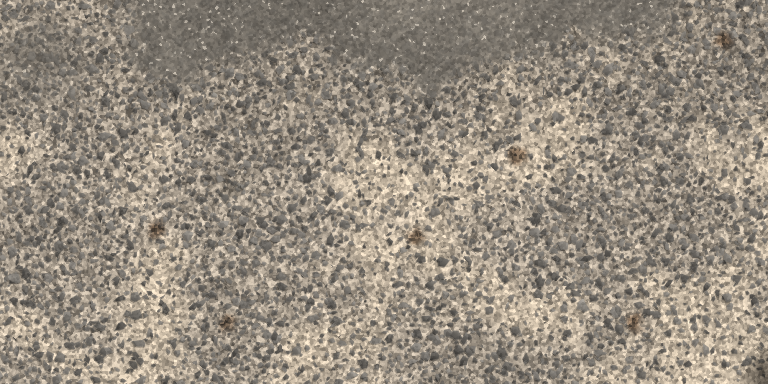
Write a WebGL 2 fragment shader that draws this texture.

```glsl
#version 300 es
precision highp float;
// Weathered concrete: sandy grit, angular dark chips and a smooth worn patch along the top.
uniform vec2 u_resolution;
out vec4 fragColor;

const vec3 SAND_TINT = vec3(1.0, 0.932, 0.842);
const vec3 STONE_TINT = vec3(0.98, 0.95, 0.905);
const vec3 RUST_TINT = vec3(0.46, 0.36, 0.27);
const vec2 LIGHT_DIR = vec2(0.55, 0.83);

float hash(vec2 p) {
  vec3 q = fract(p.xyx * 0.1031);
  q += dot(q, q.yzx + 33.33);
  return fract((q.x + q.y) * q.z);
}

vec2 hash2(vec2 p) {
  return vec2(hash(p + 17.3), hash(p + 61.7));
}

float valueNoise(vec2 p) {
  vec2 i = floor(p), f = fract(p);
  f = f * f * (3.0 - 2.0 * f);
  float low = mix(hash(i), hash(i + vec2(1, 0)), f.x);
  float high = mix(hash(i + vec2(0, 1)), hash(i + vec2(1, 1)), f.x);
  return mix(low, high, f.y);
}

float fbm(vec2 p) {
  float sum = 0.0, amp = 0.5;
  for (int i = 0; i < 4; i++) {
    sum += amp * valueNoise(p);
    p = mat2(1.6, 1.2, -1.2, 1.6) * p + 7.1;
    amp *= 0.5;
  }
  return sum / 0.9375;
}

// Softly blended cells, each with its own brightness.
float grains(vec2 p) {
  vec2 cell = floor(p);
  float sum = 0.0, total = 0.0;
  for (int y = -1; y <= 1; y++)
    for (int x = -1; x <= 1; x++) {
      vec2 id = cell + vec2(x, y);
      vec2 q = p - id - hash2(id);
      float weight = exp(-13.0 * dot(q, q));
      sum += weight * hash(id + 5.9);
      total += weight;
    }
  return sum / total;
}

// Signed distance to an irregular convex chip with five sides.
float chipDistance(vec2 q, vec2 id, float radius) {
  float d = -1.0;
  float turn = 6.283 * hash(id + 3.1);
  float squeeze = 1.0 + 0.9 * hash(id + 8.2);
  q = mat2(cos(turn), sin(turn), -sin(turn), cos(turn)) * q;
  q.y *= squeeze;
  for (int i = 0; i < 5; i++) {
    float k = float(i);
    float angle = 1.2566 * (k + 0.7 * hash(id + k * 2.7));
    float reach = radius * (0.7 + 0.5 * hash(id - k * 4.3));
    d = max(d, dot(q, vec2(cos(angle), sin(angle))) - reach);
  }
  return d / sqrt(squeeze);
}

// Scattered chips: x = coverage, y = brightness, z = cast shadow.
vec3 chips(vec2 p, float scale, float density) {
  p *= scale;
  float soft = 0.75 * scale / u_resolution.y;
  vec2 cell = floor(p);
  vec3 result = vec3(0.0, 0.4, 0.0);
  for (int y = -1; y <= 1; y++)
    for (int x = -1; x <= 1; x++) {
      vec2 id = cell + vec2(x, y);
      if (hash(id + scale) > density) continue;
      vec2 q = p - id - hash2(id);
      float radius = mix(0.2, 0.44, hash(id + 11.4));
      float cover = smoothstep(soft, -soft, chipDistance(q, id, radius));
      float shadow = smoothstep(soft, -soft, chipDistance(q + 0.1 * LIGHT_DIR, id, radius));
      float tone = mix(0.32, 0.53, hash(id + 29.6)) + 0.2 * dot(q, LIGHT_DIR);
      result.y = mix(result.y, tone, cover);
      result.x = max(result.x, cover);
      result.z = max(result.z, shadow);
    }
  return result;
}

// Worn smooth area with a wavy lower edge and one sandy island.
float wornMask(vec2 p) {
  vec2 w = p + 0.16 * (vec2(fbm(p * 9.0), fbm(p * 9.0 + 40.0)) - 0.5);
  w += 0.05 * (valueNoise(p * 55.0) - 0.5);
  float edge = 0.815 - 0.04 * cos(9.0 * (w.x - 1.1)) + 0.65 * max(w.x - 1.47, 0.0);
  float band = smoothstep(-0.025, 0.055, w.y - edge) * smoothstep(0.32, 0.43, w.x);
  float island = smoothstep(0.03, 0.065, length(w - vec2(1.46, 0.89)));
  float side = 0.6 * smoothstep(0.19, 0.04, length(w - vec2(0.1, 0.83)));
  return max(band * island, side);
}

void main() {
  vec2 p = gl_FragCoord.xy / u_resolution.y;
  float worn = wornMask(p);
  float mottle = fbm(p * 5.0 + 3.0);
  float sandy = smoothstep(0.48, 0.72, mottle + 0.09 * (p.x - 1.0) - 0.12 * (p.y - 0.4));

  // Sandy grit
  float coarse = grains(p * 82.0) - 0.5;
  float fine = grains(p * 150.0 + 9.0) - 0.5;
  float tone = 0.665 + 0.27 * coarse + 0.32 * fine + 0.07 * sandy + 0.16 * (mottle - 0.5);
  tone -= 0.06 * smoothstep(0.5, 0.8, p.y);
  vec3 color = tone * mix(SAND_TINT, vec3(1.0, 0.915, 0.79), 0.45 * sandy);

  // Small and large chips
  float exposed = 1.0 - 0.5 * sandy;
  for (int layer = 0; layer < 2; layer++) {
    float scale = layer == 0 ? 58.0 : 33.0;
    vec3 chip = chips(p, scale, 0.66 * exposed);
    color *= 1.0 - 0.3 * chip.z * (1.0 - chip.x);
    color = mix(color, (chip.y + 0.1 * fine) * STONE_TINT, 0.92 * chip.x);
  }

  // Worn film with faint slanted scuffs and pale specks
  float scuffs = valueNoise(vec2(p.x + 0.6 * p.y, p.y - 0.8 * p.x) * vec2(9.0, 65.0)) - 0.5;
  float film = 0.45 + 0.05 * scuffs + 0.1 * fine + 0.06 * coarse + 0.12 * (mottle - 0.5);
  film += 0.25 * smoothstep(0.3, 0.45, fine) * smoothstep(0.05, 0.3, coarse);
  color = mix(color, film * vec3(1.0, 0.955, 0.885), 0.86 * worn);

  // Sparse rusty stains and a shaded lower right corner
  vec2 stainCell = floor(p * 4.0);
  vec2 stainOffset = fract(p * 4.0) - 0.3 - 0.4 * hash2(stainCell);
  float stain = smoothstep(0.13, 0.03, length(stainOffset) + 0.12 * (fbm(p * 45.0) - 0.5));
  stain *= step(0.87, hash(stainCell + 2.4)) * (1.0 - worn);
  color = mix(color, RUST_TINT * (0.8 + fine), 0.7 * stain);
  color *= 1.0 - 0.45 * smoothstep(0.09, 0.02, length(p - vec2(2.0, 0.02)));

  fragColor = vec4(clamp(color, 0.0, 1.0), 1.0);
}
```
